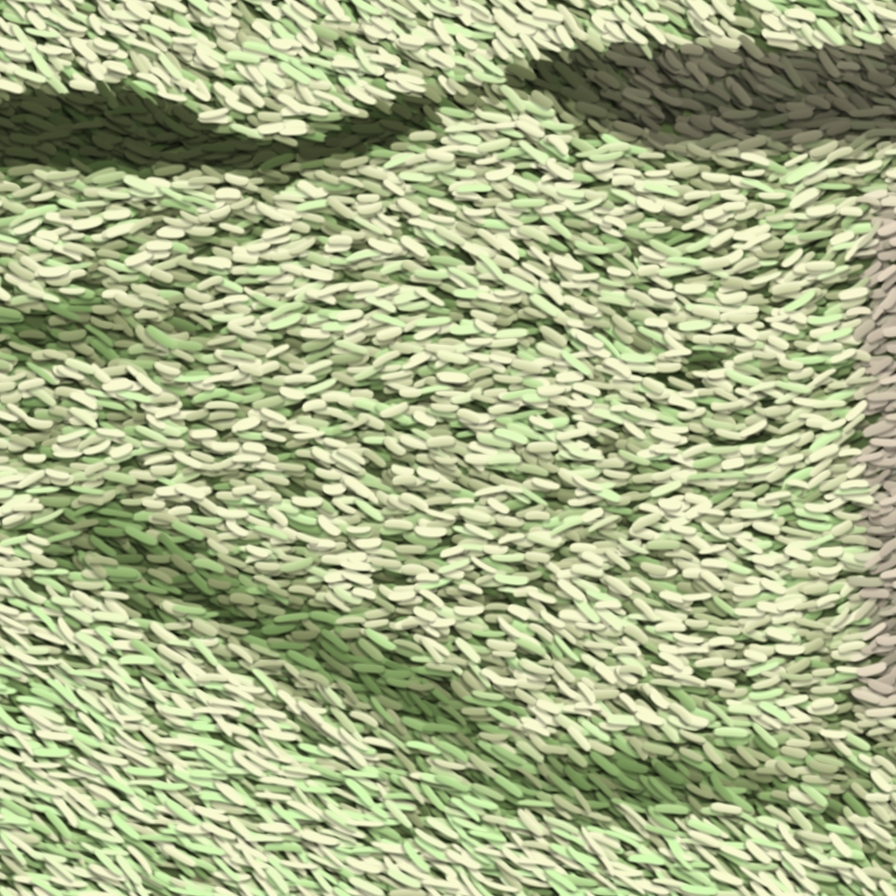
Write a WebGL 1 fragment shader that draws this texture.

```glsl
precision highp float;
// Wind-flattened field of pale grain ears over green undergrowth, with a dark ditch and soft shadows.
uniform vec2 u_resolution;

vec4 hash4(vec3 cell) {
  vec4 q = fract(cell.xyzx * vec4(0.1031, 0.1030, 0.0973, 0.1099));
  q += dot(q, q.wzxy + 33.33);
  return fract((q.xxyz + q.yzzw) * q.zywx);
}

// Layered sines, about -1 to 1, for loose patches.
float patches(vec2 p) {
  return 0.5 * sin(p.x * 31.0 + 3.0 * sin(p.y * 23.0)) * sin(p.y * 43.0 + 2.0 * sin(p.x * 19.0))
       + 0.5 * sin(p.x * 67.0 - p.y * 29.0 + 2.0 * sin(p.y * 37.0 + 1.0));
}

float bump(float x, float center, float width) {
  float t = (x - center) / width;
  return exp(-t * t);
}

float blob(vec2 p, vec2 center, vec2 radii) {
  vec2 q = (p - center) / radii;
  return exp(-dot(q, q));
}

// Ditch between an overhanging lip and the lower bank.
float ditch(vec2 p) {
  float lip = 0.90 - 0.06 * bump(p.x, 0.31, 0.1) + 0.05 * smoothstep(0.5, 0.67, p.x);
  float bank = 0.80 + 0.09 * bump(p.x, 0.57, 0.13) + 0.03 * smoothstep(0.6, 0.9, p.x);
  return smoothstep(bank - 0.01, bank + 0.025, p.y) * (1.0 - smoothstep(lip - 0.008, lip + 0.008, p.y));
}

// Soft hollows: one at the left, one running diagonally to the lower right.
float hollow(vec2 p) {
  vec2 along = vec2(0.42, -0.22);
  vec2 rel = p - vec2(0.1, 0.41);
  float dist = length(rel - along * clamp(dot(rel, along) / dot(along, along), 0.0, 1.0));
  float shade = bump(dist, 0.0, 0.042);
  shade = max(shade, blob(p, vec2(0.72, 0.13), vec2(0.22, 0.045)));
  return max(shade, blob(p, vec2(0.05, 0.63), vec2(0.13, 0.035)));
}

// Lie of the ears, in radians.
float lie(vec2 p) {
  float middle = 0.05 + 0.35 * sin(p.x * 9.0 + 2.5 * sin(p.y * 8.0)) * sin(p.y * 11.0 + 1.0);
  middle += 0.25 * smoothstep(0.7, 0.95, p.x) - 0.35 * bump(p.x, 0.5, 0.22);
  float angle = mix(-0.48, middle, smoothstep(0.25, 0.5, p.y + 0.15 * p.x));
  return mix(angle, -0.55, smoothstep(0.84, 0.9, p.y));
}

vec3 grainColor(float tone, float green, float earth) {
  tone = clamp(tone, 0.0, 1.0);
  vec3 color = mix(vec3(0.17, 0.19, 0.12), vec3(0.98, 0.98, 0.82), tone);
  color += vec3(0.0, 0.08, -0.15) * tone * (1.0 - tone);
  color *= mix(vec3(1.0), vec3(0.86, 1.01, 0.86), green);
  return mix(color, vec3(0.16, 0.14, 0.13) + tone * vec3(0.73, 0.68, 0.62), earth);
}

void main() {
  vec2 p = gl_FragCoord.xy / u_resolution.y;
  float soft = max(0.0022, 0.7 / u_resolution.y);
  vec3 color = grainColor(0.15 + 0.1 * patches(p), 0.6, 0.0);

  // Ears stacked from the dark undergrowth up to the sunlit top.
  for (int layer = 0; layer < 9; layer++) {
    float height = float(layer) / 8.0;
    vec2 grid = p / 0.028 + vec2(0.37, 0.61) * float(layer);
    for (int j = -1; j <= 1; j++) {
      for (int i = -1; i <= 1; i++) {
        vec2 cell = floor(grid) + vec2(float(i), float(j));
        vec4 h = hash4(vec3(cell + 7.0, float(layer) * 5.0 + 3.0));
        vec4 g = hash4(vec3(cell + 41.0, float(layer) * 3.0 + 17.0));
        vec2 offset = (grid - cell - h.xy) * 0.028;
        if (dot(offset, offset) > 0.00078) continue;
        vec2 center = p - offset;
        float gap = patches(center);
        if (g.w > 0.95 - 0.5 * height * smoothstep(0.0, 0.6, gap)) continue;

        float angle = lie(center) + (h.z - 0.5) * 0.95;
        vec2 axis = vec2(cos(angle), sin(angle));
        vec2 q = vec2(dot(offset, axis), dot(offset, vec2(-axis.y, axis.x)));
        float lower = 1.0 - smoothstep(0.2, 0.45, center.y + 0.3 * center.x);
        float t = q.x / mix(0.015 + 0.009 * h.w, 0.025, lower);
        q.y += (g.x - 0.5) * 0.007 * t * t;
        float taper = 1.0 - t * t * t * t;
        float width = mix(0.0046, 0.0038, lower) * (0.7 + 0.6 * g.y) * taper;
        float ends = 1.0 - smoothstep(0.7, 1.0, abs(t));

        // Shadow just beneath, then the ear lit from above.
        float beneath = 1.0 - smoothstep(-0.003, 0.003, abs(q.y + 0.0035) - width);
        color *= 1.0 - 0.32 * beneath * ends;
        float ear = ends * (1.0 - smoothstep(-soft, soft, abs(q.y) - width));

        float pit = ditch(center);
        float shade = hollow(center);
        float path = smoothstep(0.95, 0.98, center.x + 0.01 * gap)
                   * smoothstep(0.17, 0.24, center.y) * (1.0 - smoothstep(0.74, 0.82, center.y));
        float sunny = max(smoothstep(0.86, 0.92, center.y), lower);
        float tone = 0.33 + 0.68 * height + (g.z - 0.5) * 0.32 + 0.14 * sunny;
        tone += 0.12 * clamp(q.y / 0.005, -1.0, 1.0) - 0.13 * gap;
        tone *= (1.0 - 0.55 * shade) * (1.0 - 0.88 * pit * (1.0 - 0.25 * smoothstep(0.6, 0.75, center.x)));
        float green = smoothstep(0.45, 0.95, h.w + 0.4 * (1.0 - height) + 0.25 * lower + 0.4 * shade - 0.2);
        float earth = max(0.8 * path, pit * smoothstep(0.55, 0.75, center.x) * 0.6);
        color = mix(color, grainColor(mix(tone, 0.75 + 0.2 * g.z, 0.6 * path), green, earth), ear);
      }
    }
  }
  gl_FragColor = vec4(color, 1.0);
}
```
